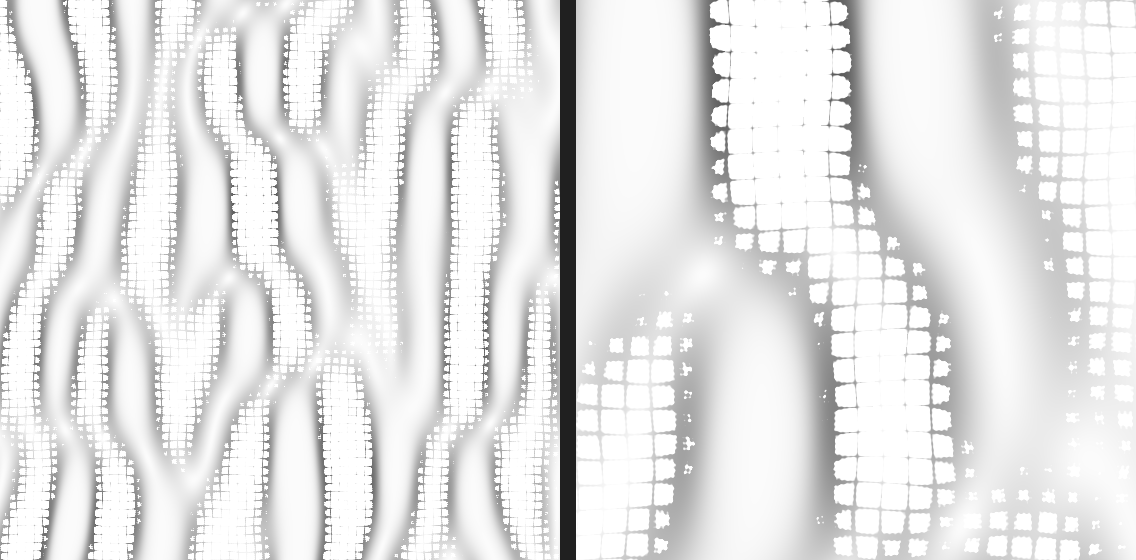
Left, the full canvas; right, a detail of the centre.
Give the GLSL for this pattern, as a Shadertoy shader.

```glsl
// Upright wavy ridges tiled with small white cells, with soft grey shading between them.

const float TAU = 6.2831853;
const float CELLS = 66.0;

vec2 hash2(vec2 p) {
    vec3 a = fract(vec3(p.xyx) * vec3(0.1031, 0.1030, 0.0973));
    a += dot(a, a.yzx + 33.33);
    return fract((a.xx + a.yz) * a.zy);
}

// Layered sines stretched upright: x = height (unit deviation), yz = slope
vec3 ridges(vec2 uv) {
    vec3 sum = vec3(0.0);
    for (int i = 0; i < 28; i++) {
        vec2 h = hash2(vec2(float(i) * 7.0 + 3.0, 17.0));
        float phase = TAU * hash2(vec2(float(i) * 5.0, 29.0)).x;
        vec2 wave = vec2(2.8 + 6.2 * h.x, 5.4 * h.y - 2.7);
        float angle = TAU * dot(wave, uv) + phase;
        sum += vec3(sin(angle), cos(angle) * wave / 6.5);
    }
    return sum * sqrt(2.0 / 28.0);
}

// Fine crossed streaks that fray the cell borders
float streaks(vec2 q) {
    return sin(q.y * 27.0 + 3.0 * sin(q.x * 1.7))
         + sin(q.x * 29.0 + 3.0 * sin(q.y * 2.1));
}

void mainImage(out vec4 fragColor, in vec2 fragCoord) {
    vec2 uv = fragCoord / iResolution.y;
    vec3 field = ridges(uv);
    float height = field.x;

    // Steep flanks are dark, fading smoothly down into the pale valleys
    float slope2 = dot(field.yz, field.yz);
    float slope = slope2 / sqrt(slope2 + 0.12);
    float flank = 1.0 / (1.0 + exp(-2.6 * (height + 0.45)));
    float shade = exp(-0.015 - 0.4 * slope * flank);

    // Slightly bent grid of rounded squares
    vec2 q = uv * CELLS;
    q += 0.08 * sin(q.yx * 0.9 + 2.0 * sin(q * 0.37));
    vec2 jitter = hash2(floor(q)) - 0.5;
    vec2 c = abs(2.0 * fract(q) - 1.0);
    float r = pow(dot(pow(c, vec2(7.0)), vec2(1.0)), 1.0 / 7.0);

    // Cells grow with height until they close the gaps on the crest
    float rise = height + 0.02 + 0.3 * jitter.x;
    float gap = exp(-2.1 * rise);
    float radius = 1.06 - 0.78 * gap + 0.1 * streaks(q) * min(gap, 1.0);
    radius += 0.06 * jitter.y;

    float soft = max(0.07, 0.75 * CELLS / iResolution.y);
    float cell = 1.0 - smoothstep(radius - soft, radius + soft, r);

    fragColor = vec4(vec3(mix(shade, 1.0, cell)), 1.0);
}
```
